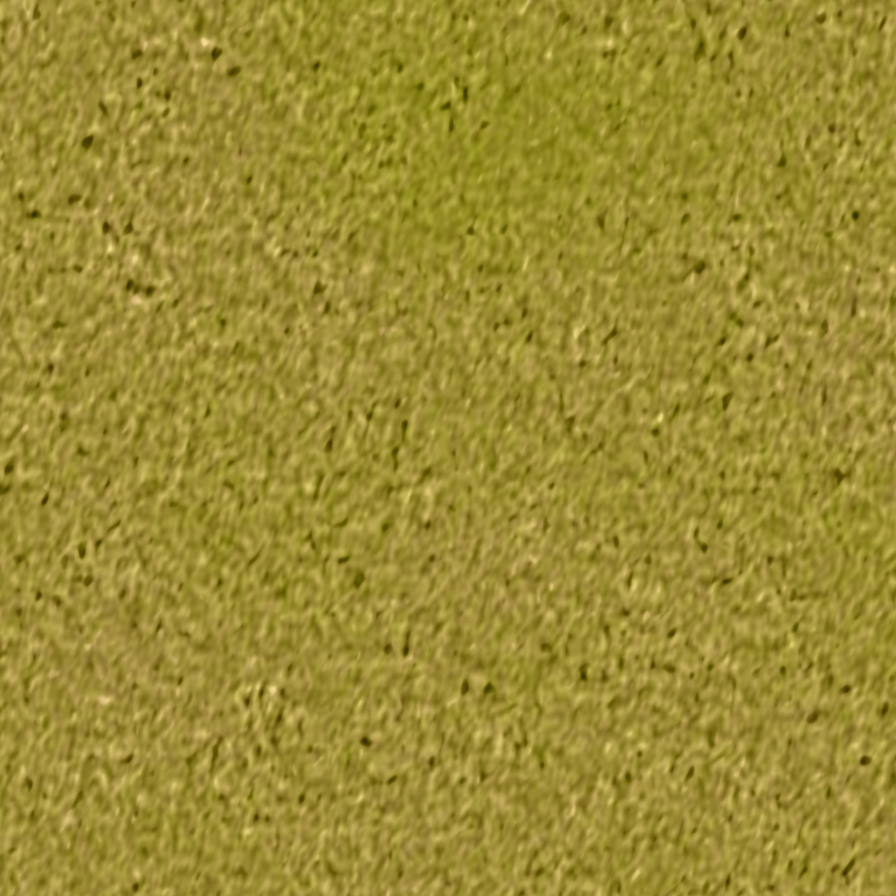
Reproduce this texture procedurally as a Shadertoy shader.

```glsl
// Dry, short-cut lawn seen from above: soft leaning tufts in olive and straw.
// Sheared gradient noise gives the tufts, broad noise drifts the hue between
// green and tan, and clumped thresholded noise adds dark pits and pale straw.

#define TUFT_FREQ    vec2(80.0, 52.0)   // tufts across and up the canvas
#define LEAN         0.22               // sideways slant of the tufts
#define CONTRAST     0.225              // light and dark swing of the tufts
#define FINE_GAIN    1.0                // share of the finest tuft detail
#define PIT_DEPTH    0.21               // darkness of the gaps
#define STRAW_GAIN   0.13               // brightness of the dry blades
#define HUE_SWING    0.65               // strength of green to tan drift
#define GRASS_COLOR  vec3(0.613, 0.553, 0.202)
#define LIGHT_AXIS   vec3(1.00, 0.95, 0.93)
#define TAN_AXIS     vec3(0.050, -0.005, 0.105)

// Integer hash giving a gradient vector in [-1, 1]
vec2 hashGradient(ivec2 cell, uint seed) {
    uvec2 v = uvec2(cell) * 1664525u + 1013904223u + seed * 747796u;
    v.x += v.y * 1664525u;
    v.y += v.x * 1664525u;
    v ^= v >> 16u;
    v.x += v.y * 1664525u;
    v.y += v.x * 1664525u;
    v ^= v >> 16u;
    return vec2(v & 65535u) / 32767.5 - 1.0;
}

float gradientNoise(vec2 p, uint seed) {
    vec2 base = floor(p);
    vec2 f = p - base;
    ivec2 cell = ivec2(base);
    vec2 w = f * f * f * (f * (f * 6.0 - 15.0) + 10.0);
    float a = dot(hashGradient(cell, seed), f);
    float b = dot(hashGradient(cell + ivec2(1, 0), seed), f - vec2(1, 0));
    float c = dot(hashGradient(cell + ivec2(0, 1), seed), f - vec2(0, 1));
    float d = dot(hashGradient(cell + ivec2(1, 1), seed), f - vec2(1, 1));
    return mix(mix(a, b, w.x), mix(c, d, w.x), w.y);
}

// Three octaves of broad drift
float driftNoise(vec2 p, uint seed) {
    float sum = 0.0;
    float weight = 1.0;
    for (uint i = 0u; i < 3u; i++) {
        sum += weight * gradientNoise(p, seed + i);
        p = p * 2.1 + 3.7;
        weight *= 0.6;
    }
    return sum;
}

void mainImage(out vec4 fragColor, in vec2 fragCoord) {
    vec2 uv = fragCoord / iResolution.y;

    // Slight warp and shear so the tufts lean unevenly
    vec2 warp = vec2(gradientNoise(uv * 24.0, 1u), gradientNoise(uv * 24.0, 2u));
    vec2 tuft = uv + 0.005 * warp;
    tuft.x -= LEAN * tuft.y;
    tuft *= TUFT_FREQ;

    // Broad patches: a lush area near the top and random drift
    vec2 toLush = (uv - vec2(0.62, 0.86)) / vec2(0.24, 0.20);
    float lush = exp(-dot(toLush, toLush));
    float drift = driftNoise(uv * 3.5, 10u);
    float clump = driftNoise(uv * 9.0, 20u);

    // Tuft relief at three sizes, calmer in the lush area
    float relief = gradientNoise(tuft, 30u)
                 + FINE_GAIN * gradientNoise(tuft * 1.6 + 5.3, 31u)
                 + 0.25 * gradientNoise(tuft * 0.4, 32u);
    float roughness = clamp(1.0 + 0.35 * clump - 0.25 * lush, 0.6, 1.3);
    float tone = CONTRAST * roughness * relief + 0.03 * clump;

    // Sparse gaps and dry blades, gathered into clumps
    float pitNoise = gradientNoise(tuft * 0.95 + 17.0, 40u) - 0.25 * relief;
    float pit = smoothstep(0.22, 0.62, pitNoise + 0.28 * clump);
    float strawNoise = gradientNoise(tuft * 1.2 + 41.0, 50u) + 0.2 * relief;
    float straw = smoothstep(0.25, 0.70, strawNoise + 0.2 * drift);
    tone += STRAW_GAIN * straw - PIT_DEPTH * pit;

    // Hue wanders from tuft to tuft as well as across patches
    float tuftHue = gradientNoise(tuft * 0.8 + 9.0, 60u);
    float hue = HUE_SWING * (0.8 * drift + 1.1 * tuftHue) - 0.65 * lush
              + 0.25 * straw + 0.10;

    vec3 color = GRASS_COLOR + tone * LIGHT_AXIS + hue * TAN_AXIS;
    fragColor = vec4(clamp(color, 0.015, 1.0), 1.0);
}
```
